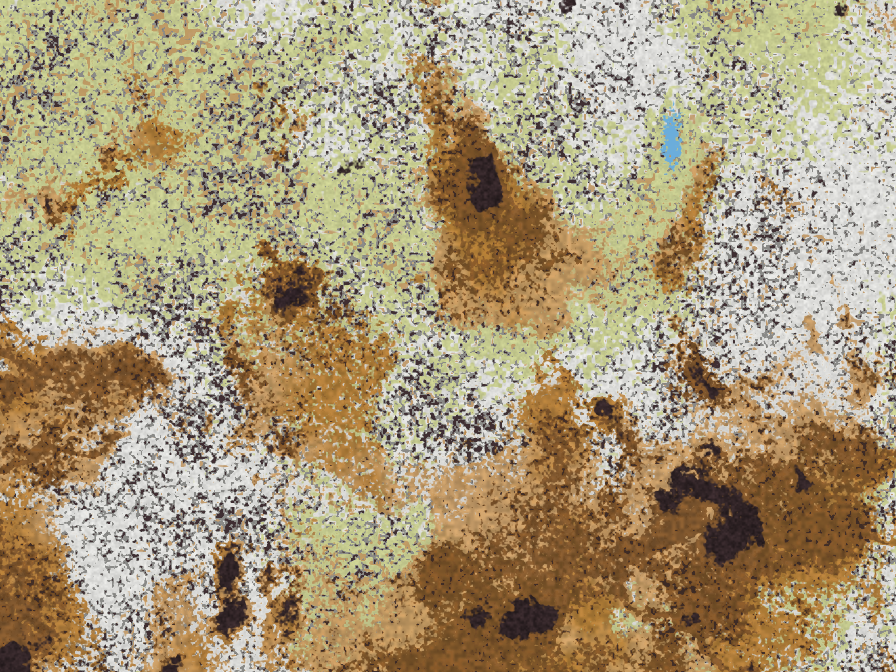
A Shadertoy shader for this texture:

```glsl
#define GRAIN_SCALE 185.0
#define RUST_SCALE 4.2
#define RUST_LEVEL 0.035
#define VEIN_WIDTH 0.020
#define SPOT_SCALE 11.0
#define SPOT_LEVEL 0.72

const vec3 LICHEN = vec3(0.76, 0.78, 0.55);
const vec3 CHALK  = vec3(0.85, 0.85, 0.84);
const vec3 ASH    = vec3(0.54, 0.54, 0.53);
const vec3 TAN    = vec3(0.74, 0.57, 0.36);
const vec3 OCHRE  = vec3(0.66, 0.45, 0.18);
const vec3 UMBER  = vec3(0.47, 0.30, 0.13);
const vec3 SOOT   = vec3(0.19, 0.14, 0.15);
const vec3 AZURE  = vec3(0.42, 0.68, 0.86);

float hash(vec2 p) {
    vec3 q = fract(vec3(p.xyx) * 0.1031);
    q += dot(q, q.yzx + 33.33);
    return fract((q.x + q.y) * q.z);
}

float noise(vec2 p) {
    vec2 i = floor(p), f = fract(p);
    f = f * f * (3.0 - 2.0 * f);
    vec2 e = vec2(0.0, 1.0);
    return mix(mix(hash(i), hash(i + e.yx), f.x),
               mix(hash(i + e.xy), hash(i + e.yy), f.x), f.y);
}

float fbm(vec2 p) {
    float sum = 0.0, amp = 0.5;
    for (int i = 0; i < 5; i++) {
        sum += amp * noise(p);
        p = mat2(1.6, 1.2, -1.2, 1.6) * p + 17.3;
        amp *= 0.5;
    }
    return sum / 0.97;
}

// Soft elliptical region, 1 at its centre
float region(vec2 p, vec2 centre, vec2 radius) {
    vec2 d = (p - centre) / radius;
    return exp(-dot(d, d));
}

void mainImage(out vec4 fragColor, in vec2 fragCoord) {
    vec2 p = fragCoord / iResolution.y;

    // Fine mineral grains
    vec2 g = p * GRAIN_SCALE;
    float grainA = 0.6 * noise(g) + 0.4 * noise(g * 1.9 + 41.0);
    float grainB = 0.6 * noise(g * 1.1 + 93.0) + 0.4 * noise(g * 2.0 + 7.0);
    float grainC = noise(g * 0.9 + 150.0);
    float clump = fbm(p * 14.0 + 60.0) - 0.5;

    // Warped coordinates for the stains
    vec2 warp = vec2(fbm(p * 5.0 + 3.0), fbm(p * 5.0 + 29.0)) - 0.5;
    vec2 q = p + 0.28 * warp;

    // Pale ground: chalk towards the upper right, lichen green elsewhere
    float corner = region(p, vec2(1.3, 0.8), vec2(0.42, 0.5));
    float gap = region(p, vec2(0.36, 1.0), vec2(0.12, 0.1));
    float chalk = fbm(q * 3.2 + 11.0) - 0.52 + 0.20 * corner + 0.3 * gap
                + 0.3 * (grainC - 0.5);
    float chalky = smoothstep(-0.03, 0.05, chalk);
    vec3 col = mix(LICHEN, CHALK, chalky);
    col *= 0.92 + 0.2 * grainB;
    col = mix(col, TAN, 0.85 * smoothstep(0.68, 0.76, grainC + 0.5 * clump - 0.16 * chalky));
    float speck = grainA + 0.45 * clump + 0.05 * chalky - 0.10 * corner - 0.2 * gap;
    col = mix(col, ASH, smoothstep(0.57, 0.64, speck));
    col = mix(col, SOOT * 1.3, smoothstep(0.73, 0.80, speck));

    // Blue flecks
    float blue = region(p, vec2(1.0, 0.79), vec2(0.022, 0.07));
    col = mix(col, AZURE, smoothstep(0.62, 0.75, blue * 0.6 + 0.5 * grainB));

    // Rust stains, denser at the bottom and the upper left
    float rust = fbm(q * RUST_SCALE + 5.0) - 0.5;
    rust += 0.14 * (0.45 - p.y) + 0.12 * region(p, vec2(0.1, 0.85), vec2(0.35, 0.2));
    rust -= 0.17 * corner + 0.2 * gap;

    // Thin veins that run down to the right
    vec2 along = mat2(0.94, 0.34, -0.34, 0.94) * q;
    along = vec2(dot(q, vec2(0.94, -0.34)), dot(q, vec2(0.34, 0.94)));
    float ridge = abs(fbm(along * vec2(1.7, 4.2) + 37.0) - 0.5);
    float vein = 1.0 - smoothstep(0.0, VEIN_WIDTH * 2.2, ridge);
    vein *= smoothstep(0.85, 0.35, p.y) * smoothstep(-0.14, 0.02, rust);

    // Dark spots with brown halos
    float mass = region(p, vec2(0.39, 0.76), vec2(0.05, 0.15))
               + region(p, vec2(0.33, 0.87), vec2(0.09, 0.035));
    float spot = fbm(p * SPOT_SCALE + 1.2 * warp + 71.0) + 0.32 * rust
               + 0.17 * mass + 0.10 * (grainA - 0.5) - 0.06 * corner;
    float halo = smoothstep(SPOT_LEVEL - 0.10, SPOT_LEVEL - 0.02, spot);

    float stain = rust + 0.16 * vein + 0.14 * halo + 0.20 * (grainB - 0.5);
    float cover = smoothstep(RUST_LEVEL - 0.02, RUST_LEVEL + 0.04, stain);
    vec3 warm = mix(TAN, OCHRE, smoothstep(0.45, 0.62, fbm(p * 7.0 + 19.0)));
    warm *= 0.86 + 0.30 * grainC;
    float deep = stain + 0.35 * clump + 0.22 * (grainA - 0.5);
    warm = mix(warm, UMBER * (0.8 + 0.4 * grainC), smoothstep(0.11, 0.18, deep));
    warm = mix(warm, SOOT, 0.8 * smoothstep(0.74, 0.82, grainA + 0.3 * clump));
    col = mix(col, warm, 0.93 * cover);

    // Sooty cores, slightly violet in the large mass
    vec3 core = mix(SOOT, vec3(0.16, 0.11, 0.20), min(mass, 1.0)) * (0.6 + 0.8 * grainB);
    col = mix(col, core, smoothstep(SPOT_LEVEL - 0.02, SPOT_LEVEL + 0.03, spot));

    fragColor = vec4(clamp(col, 0.0, 1.0), 1.0);
}
```
